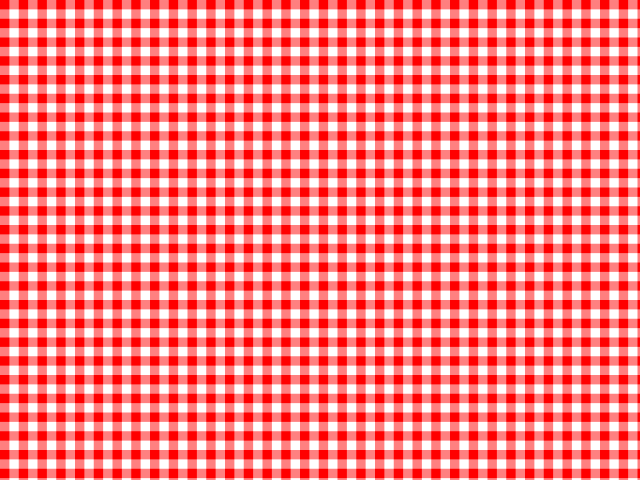
A Shadertoy shader for this pattern:

```glsl
// Running area of a half-filled repeating band, from 0 to t
vec2 bandArea(vec2 t) {
    return 0.5 * floor(t) + min(fract(t), 0.5);
}

// Exact share of each pixel-wide span that the bands cover
vec2 bandCoverage(vec2 t, float span) {
    return (bandArea(t + 0.5 * span) - bandArea(t - 0.5 * span)) / span;
}

void mainImage(out vec4 fragColor, in vec2 fragCoord) {
    // Square checks counted from the top left corner, 25.6 down the canvas
    float checksPerPixel = 25.6 / iResolution.y;
    vec2 weave = vec2(fragCoord.x, iResolution.y - fragCoord.y) * checksPerPixel;

    // Each thread direction adds half of the dye
    vec2 threads = bandCoverage(weave, checksPerPixel);
    float dye = 0.5 * (threads.x + threads.y);

    vec3 white = vec3(1.0);
    vec3 red = vec3(1.0, 0.0, 0.0);
    fragColor = vec4(mix(white, red, dye), 1.0);
}
```
